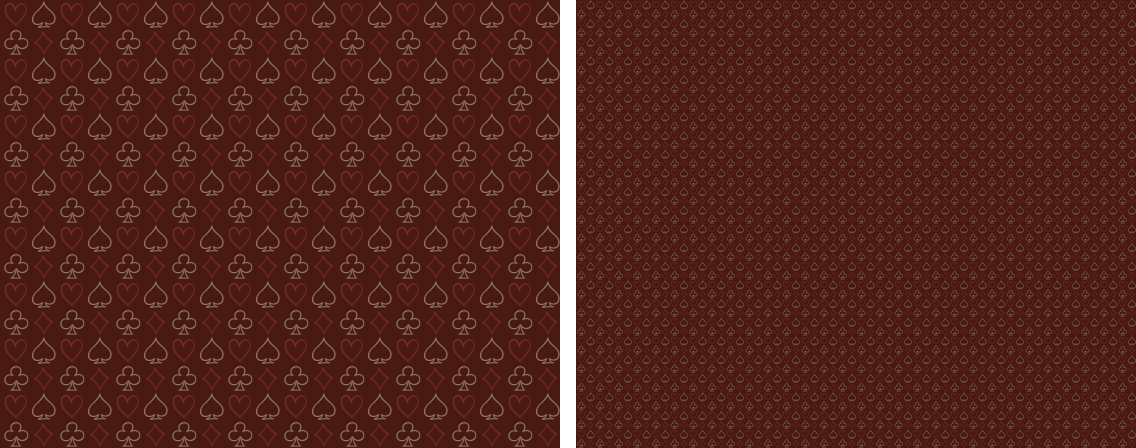
Left: one tile. Right: repeated 3 by 3.
Reproduce this pattern procedurally as a WebGL 1 fragment shader.

```glsl
precision highp float;
// Card suits in thin hand-drawn outline on dark maroon: each tile holds a heart,
// a spade, a club and a diamond. Outlines are distances to cubic curves, and
// whole numbers of tiles span the canvas so that the edges join.

uniform vec2 u_resolution;

const vec2 TILES = vec2(10.0, 8.0);
const float TILE_SIZE = 115.2;           // drawing units per tile
const float CELL = 0.5 * TILE_SIZE;      // one suit per cell
const vec2 CELL_SHIFT = vec2(3.4, 0.8);  // offset of the suits in the tile

const vec3 GROUND = vec3(0.287, 0.098, 0.075);
const vec3 TAN = vec3(0.58, 0.48, 0.41);
const vec3 RED = vec3(0.475, 0.170, 0.140);

float segmentDistance(vec2 p, vec2 a, vec2 b) {
  vec2 ab = b - a;
  float t = clamp(dot(p - a, ab) / dot(ab, ab), 0.0, 1.0);
  return length(p - a - t * ab);
}

vec2 cubicPoint(vec2 a, vec2 b, vec2 c, vec2 d, float t) {
  float s = 1.0 - t;
  return s * s * s * a + 3.0 * s * t * (s * b + t * c) + t * t * t * d;
}

// Distance to a cubic curve, flattened into short segments
float curveDistance(vec2 p, vec2 a, vec2 b, vec2 c, vec2 d) {
  float nearest = 1000.0;
  vec2 from = a;
  for (int i = 1; i <= 10; i++) {
    vec2 to = cubicPoint(a, b, c, d, float(i) / 10.0);
    nearest = min(nearest, segmentDistance(p, from, to));
    from = to;
  }
  return nearest;
}

float heart(vec2 p) {
  float d = curveDistance(p, vec2(0, 8), vec2(-3, 25), vec2(-21, 28), vec2(-21, 9));
  d = min(d, curveDistance(p, vec2(-21, 9), vec2(-21, -6), vec2(-6, -14), vec2(1, -23)));
  d = min(d, curveDistance(p, vec2(1, -23), vec2(8, -12), vec2(22, -4), vec2(22, 10)));
  return min(d, curveDistance(p, vec2(22, 10), vec2(22, 26), vec2(5, 26), vec2(-1, 9)));
}

// Mirrored halves, tilted a little
float spade(vec2 p) {
  p = vec2(abs(p.x - 0.3), p.y - 0.03 * p.x);
  float d = curveDistance(p, vec2(0, 25), vec2(3, 11), vec2(23, 5), vec2(23, -9));
  d = min(d, curveDistance(p, vec2(23, -9), vec2(23, -21), vec2(11, -23), vec2(3, -17)));
  d = min(d, curveDistance(p, vec2(3, -17), vec2(4, -21), vec2(6, -24), vec2(11, -26)));
  return min(d, segmentDistance(p, vec2(0, -25.5), vec2(11, -26)));
}

float club(vec2 p) {
  // Left, top and right lobes
  float d = curveDistance(p, vec2(1, -5), vec2(-4, -16), vec2(-22, -16), vec2(-22, -3));
  d = min(d, curveDistance(p, vec2(-22, -3), vec2(-22, 7), vec2(-12, 9), vec2(-6, 6)));
  d = min(d, curveDistance(p, vec2(-6, 6), vec2(-14, 14), vec2(-8, 24), vec2(1, 24)));
  d = min(d, curveDistance(p, vec2(1, 24), vec2(11, 24), vec2(14, 14), vec2(7, 6)));
  d = min(d, curveDistance(p, vec2(7, 6), vec2(14, 10), vec2(25, 8), vec2(25, -2)));
  d = min(d, curveDistance(p, vec2(25, -2), vec2(24, -15), vec2(7, -16), vec2(2, -5)));
  // Flared stem
  d = min(d, curveDistance(p, vec2(1, -6), vec2(0, -14), vec2(-3, -20), vec2(-9, -24)));
  d = min(d, segmentDistance(p, vec2(-9, -24), vec2(10, -24)));
  return min(d, curveDistance(p, vec2(10, -24), vec2(5, -19), vec2(3, -13), vec2(2, -6)));
}

float diamond(vec2 p) {
  float d = curveDistance(p, vec2(-1, 21), vec2(3, 12), vec2(10, 4), vec2(19, 1));
  d = min(d, curveDistance(p, vec2(19, 1), vec2(11, -4), vec2(5, -12), vec2(1, -23)));
  d = min(d, curveDistance(p, vec2(1, -23), vec2(-3, -13), vec2(-10, -6), vec2(-18, -1)));
  return min(d, curveDistance(p, vec2(-18, -1), vec2(-10, 5), vec2(-4, 12), vec2(-1, 21)));
}

// Half the stroke width, varied slightly like pen pressure
float penRadius(vec2 p, float base) {
  return base + 0.15 * sin(0.15 * p.x + 0.1 * p.y);
}

void main() {
  vec2 uv = gl_FragCoord.xy / u_resolution;
  vec2 tile = fract((vec2(uv.x, 1.0 - uv.y) * TILES) - CELL_SHIFT / TILE_SIZE);
  vec2 cell = floor(tile * 2.0);
  vec2 p = (fract(tile * 2.0) - 0.5) * CELL * vec2(1.0, -1.0);
  float pixel = TILE_SIZE * TILES.x / u_resolution.x;

  bool rightColumn = cell.x > 0.5;
  bool topRow = cell.y < 0.5;
  float d;
  float radius = penRadius(p, 1.15);
  if (topRow) {
    d = rightColumn ? spade(p) : heart(p);
    if (!rightColumn) radius += 0.35 * smoothstep(6.0, -6.0, p.x);
  } else {
    d = rightColumn ? diamond(p) : club(p);
  }

  vec3 ink = (topRow == rightColumn) ? TAN : RED;
  float coverage = smoothstep(-0.65, 0.65, (radius - d) / pixel);
  gl_FragColor = vec4(mix(GROUND, ink, coverage), 1.0);
}
```
